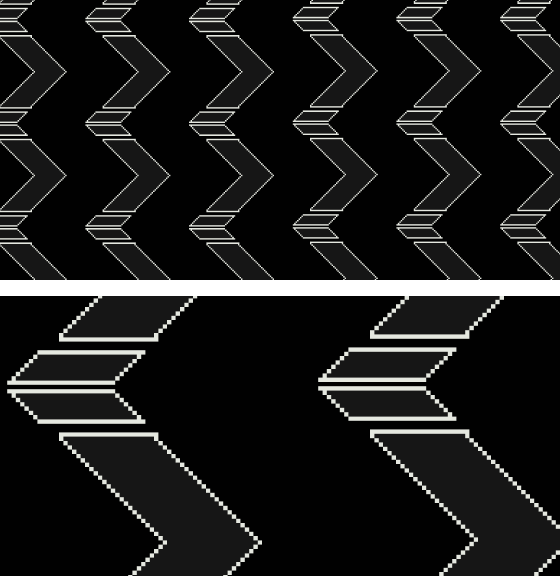
Top, the full canvas; bottom, a detail of the centre.
A WebGL 2 fragment shader for this pattern:

```glsl
#version 300 es
precision highp float;
// Zigzag columns on black: a large right-pointing chevron alternates with a
// pair of small slanted bars. Each motif is drawn on a coarse 72 x 72 grid, so
// its diagonals become beaded stairs; supersampling smooths the edges.

uniform vec2 u_resolution;
out vec4 fragColor;

const float GRID = 72.0;               // grid squares per repeat
const float PERIOD = 0.3703;           // repeat size, in canvas heights
const vec2 TIP = vec2(0.2355, 0.7435); // centre of one chevron tip
const float STEP_X = 1.02;             // columns right of this sit higher
const float STEP_RISE = 0.0034;
const int SAMPLES = 5;                 // per axis

const vec3 BACKGROUND = vec3(0.002);
const vec3 FILL = vec3(0.088, 0.088, 0.086);
const vec3 OUTLINE = vec3(0.90, 0.91, 0.88);

// 0 outside, 1 inside, 2 on the border of a box of grid squares
float boxPart(vec2 cell, vec2 low, vec2 high) {
    vec2 inset = min(cell - low, high - cell);
    float depth = min(inset.x, inset.y);
    return depth < -0.5 ? 0.0 : (depth < 0.5 ? 2.0 : 1.0);
}

// Wrap a grid index into one repeat starting at first
float wrapIndex(float index, float first) {
    return mod(index - first, GRID) + first;
}

vec3 zigzag(vec2 p) {
    p.y -= STEP_RISE * step(STEP_X, p.x);
    vec2 cell = floor((p - TIP) * GRID / PERIOD + 0.5);
    float column = wrapIndex(cell.x, -65.0);
    float row = abs(wrapIndex(cell.y, -0.5 * GRID));

    // Shearing by the mirrored row turns both slanted shapes into boxes
    vec2 chevronCell = vec2(column + min(row, 24.0), row);
    vec2 barCell = vec2(column + row, row);
    float chevron = boxPart(chevronCell, vec2(-22.0, -25.0), vec2(0.0, 25.0));
    float bar = boxPart(barCell, vec2(-23.0, 28.0), vec2(1.0, 35.0));
    float part = max(chevron, bar);

    vec3 color = mix(BACKGROUND, FILL, step(0.5, part));
    return mix(color, OUTLINE, step(1.5, part));
}

void main() {
    // Average a regular set of samples across the pixel
    vec3 total = vec3(0.0);
    for (int j = 0; j < SAMPLES; j++) {
        for (int i = 0; i < SAMPLES; i++) {
            vec2 offset = (vec2(i, j) + 0.5) / float(SAMPLES) - 0.5;
            total += zigzag((gl_FragCoord.xy + offset) / u_resolution.y);
        }
    }
    fragColor = vec4(total / float(SAMPLES * SAMPLES), 1.0);
}
```
